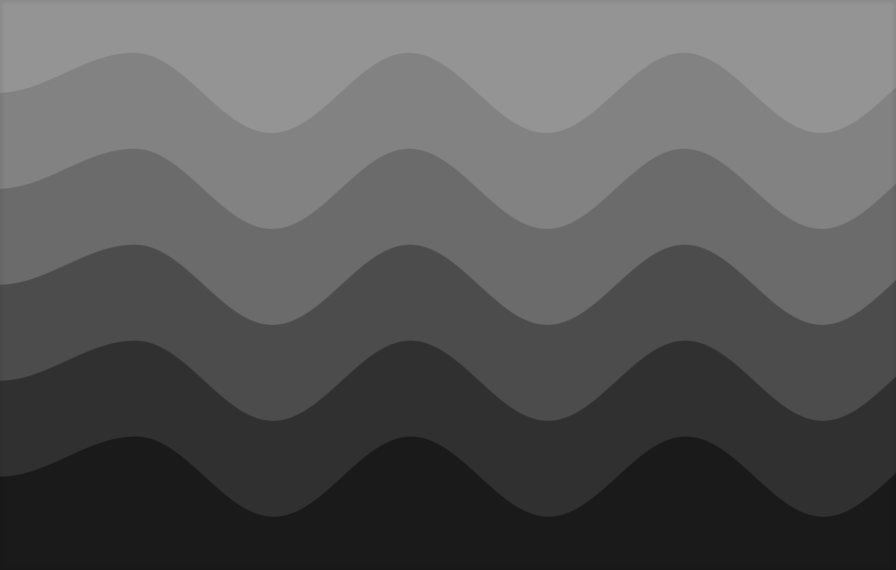
Write a Shadertoy shader that draws this background.

```glsl
// Stacked grey wave bands, darkening from top to bottom, with faintly shaded borders.

const int   EDGES       = 5;                // wave edges down the canvas
const float SHADES[6]   = float[6](0.58, 0.51, 0.42, 0.30, 0.19, 0.10); // top to bottom
const float TOP_EDGE    = 0.837;            // mean height of the highest edge
const float EDGE_STEP   = 0.1683;           // drop from one edge to the next
const float AMPLITUDE   = 0.0703;           // wave half height, in canvas heights
const float PERIOD      = 0.3068;           // wave length, in canvas widths
const float FIRST_CREST = 0.1495;           // first crest, in canvas widths
const float CREST_DRIFT = 0.0006;           // sideways shift per edge
const float BORDER_SIZE = 0.010;            // width of the border shading
const float BORDER_DIM  = 0.06;             // strength of the border shading
const float TAU         = 6.2831853;

// Cosine wave whose lead-in, left of the first crest, dips only half as far.
float waveHeight(float x) {
    float wave = cos(TAU * x / PERIOD);
    return AMPLITUDE * (x < 0.0 ? 0.5 + 0.5 * wave : wave);
}

// Soft darkening along the four sides of the canvas.
float borderShade(vec2 uv) {
    vec2 aspect = vec2(iResolution.x / iResolution.y, 1.0);
    vec2 inset = min(uv, 1.0 - uv) * aspect;
    float nearest = min(inset.x, inset.y);
    return 1.0 - BORDER_DIM * (1.0 - smoothstep(0.0, BORDER_SIZE, nearest));
}

void mainImage(out vec4 fragColor, in vec2 fragCoord) {
    vec2 uv = fragCoord / iResolution.xy;
    float grey = SHADES[0];

    // Lay each darker band over the ones above it.
    for (int i = 0; i < EDGES; i++) {
        float k = float(i);
        float x = uv.x - FIRST_CREST - CREST_DRIFT * k;
        float below = TOP_EDGE - EDGE_STEP * k + waveHeight(x) - uv.y;
        float soft = 0.75 * fwidth(below);
        grey = mix(grey, SHADES[i + 1], smoothstep(-soft, soft, below));
    }

    fragColor = vec4(vec3(grey * borderShade(uv)), 1.0);
}
```
